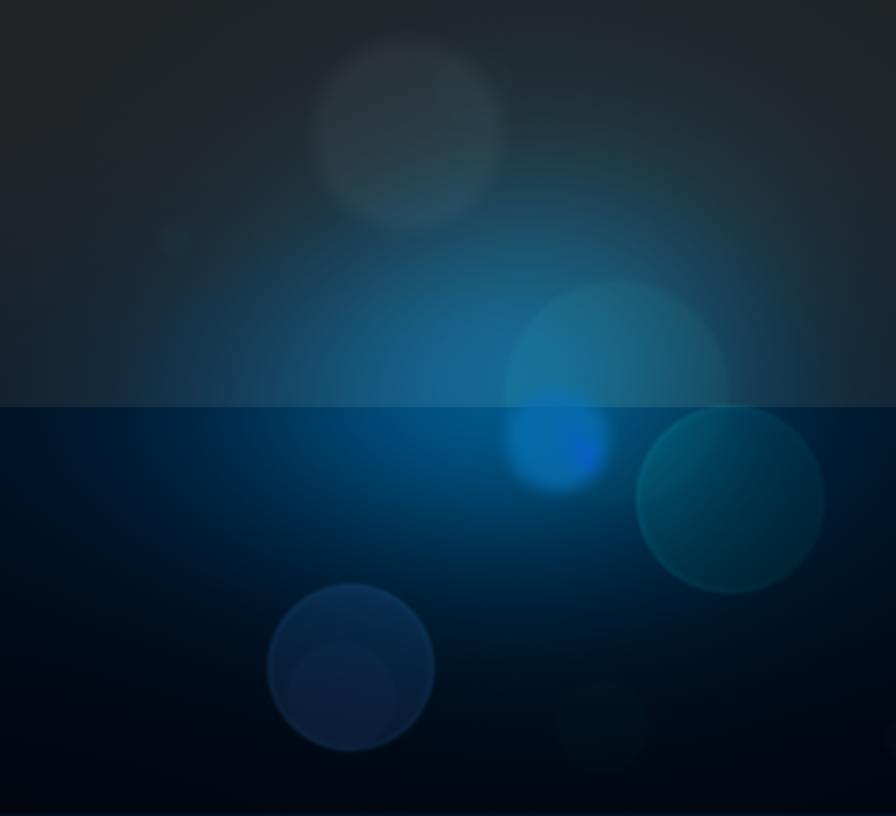
Give the GLSL for this background, as a WebGL 2 fragment shader.

```glsl
#version 300 es
precision highp float;

uniform vec2 u_resolution;
out vec4 fragColor;

const float HORIZON = 0.501;

// Filled circle with an edge of the given softness
float disc(vec2 p, vec2 center, float radius, float softness) {
    return 1.0 - smoothstep(radius - softness, radius + softness, length(p - center));
}

// Thin bright band just inside a circle's edge
float rim(vec2 p, vec2 center, float radius, float width) {
    float d = (length(p - center) - radius + width) / width;
    return exp(-d * d);
}

// Elliptical gaussian falloff
float glow(vec2 p, vec2 center, vec2 spread) {
    vec2 q = (p - center) / spread;
    return exp(-dot(q, q));
}

vec2 rotate(vec2 p, float angle) {
    float c = cos(angle), s = sin(angle);
    return vec2(c * p.x - s * p.y, s * p.x + c * p.y);
}

float hash(vec2 p) {
    vec3 q = fract(vec3(p.xyx) * 0.1031);
    q += dot(q, q.yzx + 33.33);
    return fract((q.x + q.y) * q.z);
}

// Charcoal sky above deep navy, split by a crisp horizon
vec3 backdrop(vec2 p, float above) {
    vec3 sky = mix(vec3(0.08, 0.12, 0.165), vec3(0.125, 0.138, 0.15),
                   smoothstep(HORIZON, 0.85, p.y));
    vec3 sea = mix(vec3(0.0, 0.018, 0.06), vec3(0.0, 0.06, 0.13),
                   smoothstep(0.0, HORIZON, p.y));
    return mix(sea, sky, above);
}

// Blue light: a tall main lobe, a low one to the left and a broad tail
vec3 horizonLight(vec2 p) {
    float core = glow(p, vec2(0.67, 0.55), vec2(0.27, 0.24));
    float side = glow(p, vec2(0.40, 0.50), vec2(0.27, 0.20));
    float tail = glow(p, vec2(0.65, 0.50), vec2(0.46, 0.46));
    return core * vec3(0.0, 0.22, 0.31) + side * vec3(0.0, 0.085, 0.135)
         + tail * vec3(0.0, 0.035, 0.05);
}

// Pale bokeh floating in the sky
vec3 skyBokeh(vec2 p) {
    vec3 light = disc(p, vec2(0.499, 0.835), 0.115, 0.018) * vec3(0.035, 0.036, 0.036);
    light += disc(p, vec2(0.580, 0.893), 0.047, 0.006) * vec3(0.0, 0.009, 0.009);
    light += disc(p, vec2(0.2135, 0.705), 0.019, 0.007) * vec3(0.0, 0.014, 0.014);
    return light;
}

// Teal bokeh around the horizon
vec3 tealBokeh(vec2 p, float above) {
    vec3 light = disc(p, vec2(0.756, 0.519), 0.137, 0.006) * vec3(0.012, 0.032, 0.018)
               * mix(0.45, 1.0, above);
    vec2 ringCenter = vec2(0.895, 0.388);
    float leftward = smoothstep(0.12, -0.12, p.x - ringCenter.x);
    light += disc(p, ringCenter, 0.116, 0.004) * mix(0.7, 1.1, leftward)
           * vec3(0.0, 0.06, 0.045);
    light += rim(p, ringCenter, 0.116, 0.004) * mix(0.2, 0.8, leftward)
           * vec3(0.0, 0.035, 0.035);
    return light;
}

// Saturated blue spot crossed by a deeper slanted lens
vec3 blueSpot(vec3 color, vec2 p) {
    float spot = disc(p, vec2(0.683, 0.461), 0.062, 0.018);
    vec2 lens = rotate(p - vec2(0.721, 0.440), -0.6);
    float core = glow(lens, vec2(0.0), vec2(0.022, 0.042));
    vec3 tint = mix(vec3(0.03, 0.44, 0.71), vec3(0.02, 0.38, 0.77), core);
    return mix(color, tint, spot * mix(0.72, 0.95, core));
}

// Muted bokeh in the dark lower part
vec3 seaBokeh(vec2 p) {
    vec2 navyCenter = vec2(0.430, 0.182);
    float navy = disc(p, navyCenter, 0.103, 0.004);
    vec3 light = navy * vec3(0.03, 0.062, 0.105);
    light += rim(p, navyCenter, 0.103, 0.004) * vec3(0.01, 0.018, 0.022);
    light += navy * disc(p, vec2(0.418, 0.145), 0.067, 0.004) * vec3(0.012, 0.012, 0.02);
    light += disc(p, vec2(0.738, 0.109), 0.057, 0.005) * vec3(0.0, 0.014, 0.006);
    light += disc(p, vec2(1.112, 0.095), 0.026, 0.006) * vec3(0.02, 0.01, 0.012);
    return light;
}

void main() {
    vec2 p = gl_FragCoord.xy / u_resolution.y;
    float pixel = 1.0 / u_resolution.y;
    float above = smoothstep(HORIZON - pixel, HORIZON + pixel, p.y);

    vec3 color = backdrop(p, above) + horizonLight(p);
    color += skyBokeh(p) + tealBokeh(p, above) + seaBokeh(p);
    color = blueSpot(color, p);

    // Faint line along the bottom edge
    color += (1.0 - smoothstep(0.002, 0.005, p.y)) * vec3(0.0, 0.03, 0.07);

    // Dither hides banding in the dark gradients
    color += (hash(gl_FragCoord.xy) - 0.5) / 255.0;
    fragColor = vec4(clamp(color, 0.0, 1.0), 1.0);
}
```
